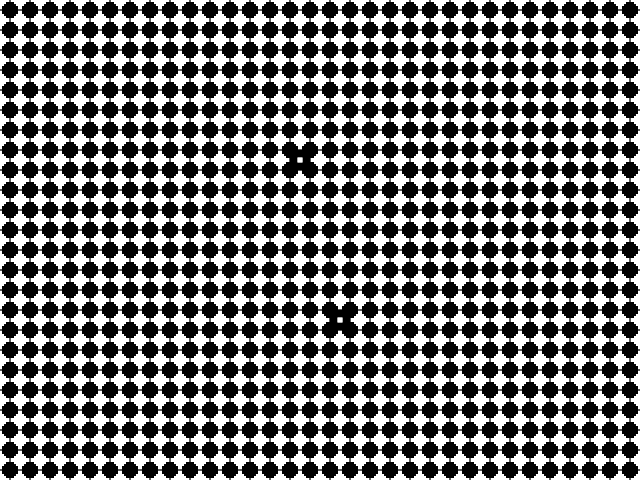
Write a Shadertoy shader that draws this pattern.

```glsl
// Black stepped blobs joined by thin lines on white, with two filled joints.
#define REPEATS vec2(32.0, 24.0)
#define ARM_LENGTH 0.4
#define ARM_HALF_WIDTH 0.2
#define CORE_HALF_WIDTH 0.2975
#define LINE_HALF_WIDTH 0.0325
#define JOINT_OFFSET vec2(1.0, -4.0)
#define SPOT_HALF_WIDTH 0.135
#define SPOT_ROUNDING 0.05
#define INK vec3(0.0)
#define PAPER vec3(1.0)

// Coverage of a centred box; p is folded into the positive quadrant.
float boxCoverage(vec2 p, vec2 halfSize, vec2 pixel) {
    vec2 c = clamp(0.5 + (halfSize - p) / pixel, 0.0, 1.0);
    return min(c.x, c.y);
}

// Coverage of a small rounded square.
float spotCoverage(vec2 p, vec2 pixel) {
    vec2 q = p - (SPOT_HALF_WIDTH - SPOT_ROUNDING);
    float d = length(max(q, 0.0)) + min(max(q.x, q.y), 0.0) - SPOT_ROUNDING;
    return clamp(0.5 - d / max(pixel.x, pixel.y), 0.0, 1.0);
}

// Stepped blob in the cell centre, with lines to its four neighbours.
float blobCoverage(vec2 p, vec2 pixel) {
    vec2 arm = vec2(ARM_LENGTH, ARM_HALF_WIDTH);
    vec2 line = vec2(1.0, LINE_HALF_WIDTH);
    float ink = boxCoverage(p, vec2(CORE_HALF_WIDTH), pixel);
    ink = max(ink, max(boxCoverage(p, arm, pixel), boxCoverage(p, arm.yx, pixel)));
    return max(ink, max(boxCoverage(p, line, pixel), boxCoverage(p, line.yx, pixel)));
}

void mainImage(out vec4 fragColor, in vec2 fragCoord) {
    vec2 grid = fragCoord / iResolution.xy * REPEATS;
    vec2 pixel = REPEATS / iResolution.xy;
    float ink = blobCoverage(abs(fract(grid) - 0.5), pixel);

    // Two joints, mirrored through the middle: filled, with a light spot.
    for (float side = -1.0; side < 2.0; side += 2.0) {
        vec2 joint = 0.5 * REPEATS + side * JOINT_OFFSET;
        vec2 p = abs(grid - joint);
        ink = max(ink, boxCoverage(p, vec2(0.5), pixel));
        ink *= 1.0 - spotCoverage(p, pixel);
    }

    fragColor = vec4(mix(PAPER, INK, ink), 1.0);
}
```
